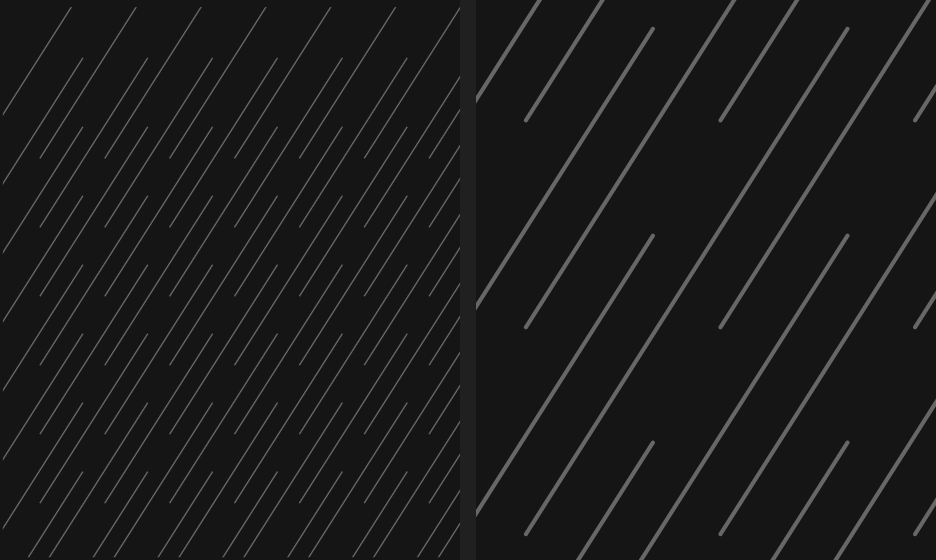
Left, the full canvas; right, a detail of the centre.
A WebGL 1 fragment shader for this pattern:

```glsl
precision highp float;

uniform vec2 u_resolution;

#define CANVAS_HEIGHT 512.0
#define PERIOD vec2(59.3, 63.05)
#define FIRST_TIP vec2(75.5, -9.7)
#define STROKE vec2(-98.0, 154.0)
#define LINE_WIDTH 1.25
#define CLIP_MIN vec2(2.6, 6.5)
#define CLIP_BOTTOM 509.5
#define COLUMNS 8
#define ROWS 8
#define GROUND vec3(0.082)
#define LINE_GREY vec3(0.405)

float strokeDistance(vec2 p, vec2 tip) {
  vec2 offset = p - tip;
  float along = clamp(dot(offset, STROKE) / dot(STROKE, STROKE), 0.0, 1.0);
  return length(offset - STROKE * along);
}

// Soft step from outside (negative) to inside (positive), one pixel wide
float coverage(float inside, float pixel) {
  return clamp(inside / pixel + 0.5, 0.0, 1.0);
}

void main() {
  // Canvas units, y running down from the top edge
  float pixel = CANVAS_HEIGHT / u_resolution.y;
  vec2 p = vec2(gl_FragCoord.x, u_resolution.y - gl_FragCoord.y) * pixel;

  // Nearest slanted stroke of the grid
  float nearest = CANVAS_HEIGHT;
  for (int row = 0; row < ROWS; row++) {
    for (int column = 0; column < COLUMNS; column++) {
      vec2 tip = FIRST_TIP + PERIOD * vec2(float(column), float(row));
      nearest = min(nearest, strokeDistance(p, tip));
    }
  }
  float ink = coverage(0.5 * LINE_WIDTH - nearest, pixel);

  // Bare margins at the left, top and bottom
  vec2 inset = p - CLIP_MIN;
  float inside = min(min(inset.x, inset.y), CLIP_BOTTOM - p.y);
  ink *= coverage(inside, pixel);

  gl_FragColor = vec4(mix(GROUND, LINE_GREY, ink), 1.0);
}
```
